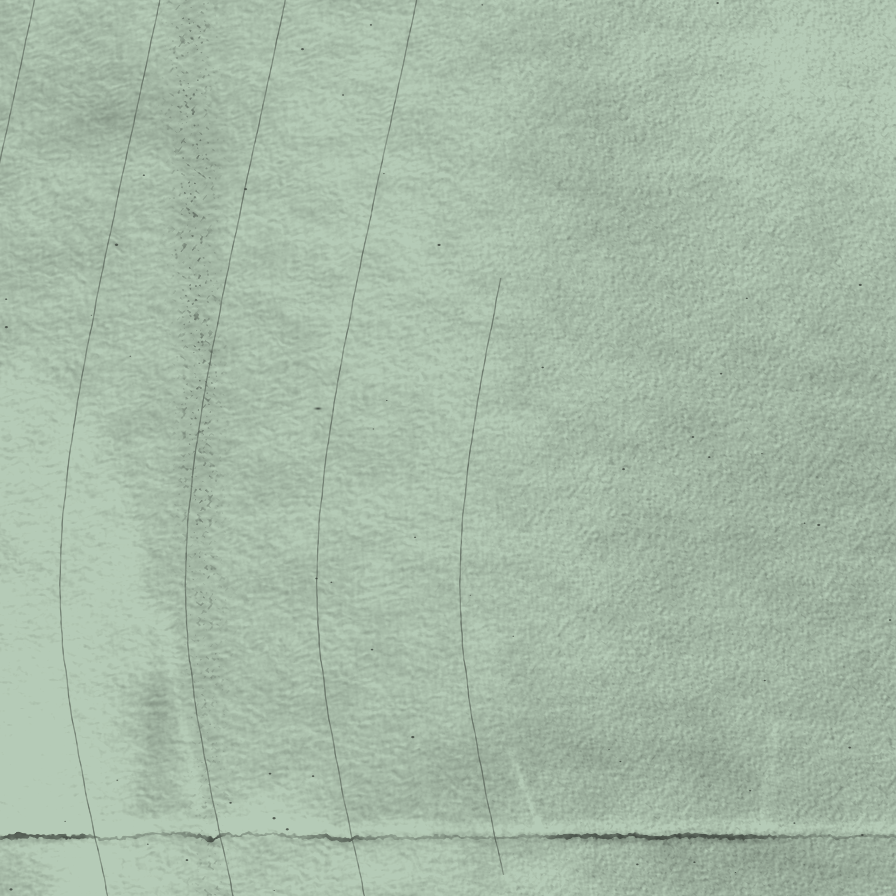
Give the GLSL for this texture, as a WebGL 1 fragment shader.

```glsl
precision highp float;
// Aged green paper: soft stains and embossed fibre grain set the tone,
// a gritty vertical fold and a ragged horizontal tear cross it, and a
// loop draws thin hyperbolic pencil lines. Sparse specks finish it.

uniform vec2 u_resolution;

const vec3 PAPER_TINT = vec3(0.893, 1.0, 0.898);
const float BASE_TONE = 0.736;
const float MAX_TONE = 0.797;
const float STAIN_AMOUNT = 1.25;
const float GRAIN_AMOUNT = 0.15;
const float MOTTLE_AMOUNT = 0.10;
const float PIT_AMOUNT = 0.30;
const float CREASE_Y = 0.066;
const float LINE_SPACING = 0.140;
const float LINE_WIDTH = 0.0007;
const float LINE_BEND_Y = 0.349;
const float LINE_ROUNDING = 0.0443;
const float SPECK_CELLS = 64.0;
const mat2 TILT = mat2(0.8, 0.6, -0.6, 0.8);

float hash(vec2 p) {
  return fract(sin(dot(p, vec2(127.1, 311.7))) * 43758.55);
}

float noise(vec2 p) {
  vec2 i = floor(p), f = fract(p);
  f = f * f * (3.0 - 2.0 * f);
  return mix(mix(hash(i), hash(i + vec2(1.0, 0.0)), f.x),
             mix(hash(i + vec2(0.0, 1.0)), hash(i + 1.0), f.x), f.y);
}

float fbm(vec2 p) {
  float sum = 0.0, amp = 0.5;
  for (int i = 0; i < 4; i++) {
    sum += amp * noise(p);
    p = TILT * p * 2.03 + 17.3;
    amp *= 0.5;
  }
  return sum;
}

// Two tilted octaves, about -0.5 to 0.5.
float fibre(vec2 p) {
  return 0.6 * noise(TILT * p) + 0.4 * noise(p * TILT * 1.9 + 9.0) - 0.5;
}

// Soft elliptical stain, 1 at its centre.
float blob(vec2 p, vec2 centre, vec2 radius) {
  vec2 d = (p - centre) / radius;
  return exp(-dot(d, d));
}

// Light ridge along a segment.
float streak(vec2 p, vec2 a, vec2 b, float width) {
  vec2 ab = b - a;
  float t = clamp(dot(p - a, ab) / dot(ab, ab), 0.0, 1.0);
  float d = length(p - a - ab * t) / width;
  return exp(-d * d);
}

float stains(vec2 p) {
  vec2 q = p + 0.04 * (vec2(fbm(p * 9.0), fbm(p * 9.0 + 31.0)) - 0.47);
  float patchEdge = length((q - vec2(0.035, 0.27)) / vec2(0.145, 0.335));
  float s = 0.045 * (1.0 - smoothstep(0.86, 1.04, patchEdge));
  s += 0.045 * blob(q, vec2(0.03, 0.15), vec2(0.10, 0.11));
  s += 0.060 * blob(q, vec2(0.29, 0.095), vec2(0.07, 0.035));
  s += 0.040 * blob(q, vec2(0.90, 0.93), vec2(0.20, 0.16));
  s += 0.025 * blob(q, vec2(0.50, 0.50), vec2(0.14, 0.24));
  s += 0.022 * blob(q, vec2(0.40, 0.83), vec2(0.13, 0.22));
  s += 0.055 * blob(q, vec2(0.14, 0.015), vec2(0.10, 0.04));
  s += 0.050 * blob(q, vec2(0.38, 0.02), vec2(0.10, 0.04));
  s += 0.040 * blob(q, vec2(0.60, 0.02), vec2(0.07, 0.03));
  s -= 0.055 * blob(q, vec2(0.12, 0.875), vec2(0.075, 0.035));
  s -= 0.050 * blob(q, vec2(0.165, 0.215), vec2(0.05, 0.05));
  s -= 0.035 * blob(q, vec2(0.92, 0.42), vec2(0.30, 0.24));
  s -= 0.022 * blob(q, vec2(0.68, 0.86), vec2(0.10, 0.20));
  s -= 0.040 * blob(q, vec2(0.68, 0.14), vec2(0.32, 0.065));
  s -= 0.070 * blob(q, vec2(0.84, 0.03), vec2(0.18, 0.035));
  return s - 0.065 * blob(q, vec2(0.02, 0.02), vec2(0.05, 0.04));
}

float pencil(vec2 p, float aa) {
  float ink = 0.0, dy = p.y - LINE_BEND_Y;
  float slope = dy > 0.0 ? 0.23 : 0.25;
  float bend = length(vec2(LINE_ROUNDING, slope * dy)) - LINE_ROUNDING;
  bend += 0.002 * (fbm(vec2(p.y * 45.0, 3.0)) - 0.47);
  for (int i = 0; i < 5; i++) {
    float k = float(i), spread = max(k - 2.0, 0.0);
    float d = abs(p.x + 0.073 - LINE_SPACING * k - 0.0066 * spread * spread - bend);
    float mark = 1.0 - smoothstep(LINE_WIDTH - aa * 0.5, LINE_WIDTH + aa * 0.6, d);
    if (i == 4) mark *= step(0.023, p.y) * step(p.y, 0.69);
    ink = max(ink, mark);
  }
  return ink * (0.5 + 0.5 * noise(p * 210.0));
}

float specks(vec2 p, float aa) {
  vec2 cell = floor(p * SPECK_CELLS);
  vec2 spot = (cell + 0.2 + 0.6 * vec2(hash(cell + 3.1), hash(cell + 8.7))) / SPECK_CELLS;
  float density = 0.005 + 0.06 * exp(-p.y * 11.0);
  float radius = mix(0.0003, 0.0012, hash(cell + 5.5));
  float d = length((p - spot) * vec2(0.75, 1.0));
  return step(hash(cell), density) * (1.0 - smoothstep(radius - aa * 0.5, radius + aa * 0.7, d));
}

void main() {
  vec2 p = gl_FragCoord.xy / u_resolution;
  float aa = 1.0 / min(u_resolution.x, u_resolution.y);

  // Embossed fibres: long on the left, finer and rounder on the right.
  float rightSide = smoothstep(0.4, 0.75, p.x);
  vec2 g = (p + 0.012 * fbm(p * 40.0)) * vec2(120.0, 215.0);
  vec2 h = p * 265.0;
  float fibres = fibre(g) - fibre(g + vec2(0.3, 0.8));
  float grit = fibre(h) - fibre(h + vec2(0.7, -0.6));
  float tone = BASE_TONE + STAIN_AMOUNT * stains(p);
  tone += GRAIN_AMOUNT * mix(fibres * 0.75 + grit * 0.35, fibres * 0.25 + grit * 0.95, rightSide);
  tone += MOTTLE_AMOUNT * (fbm(p * vec2(24.0, 38.0)) - 0.47);
  float pits = max(noise(TILT * p * 330.0) - 0.72, 0.0);
  tone -= PIT_AMOUNT * pits * (0.3 + 0.7 * rightSide);

  // Vertical fold, grittier towards the top.
  float foldX = p.x - mix(0.236, 0.210, p.y) - 0.012 * (fbm(vec2(p.y * 18.0, 1.0)) - 0.5);
  float fold = exp(-pow(foldX / 0.021, 2.0)) * mix(0.4, 1.0, smoothstep(0.2, 0.6, p.y));
  tone -= fold * (0.022 + 0.9 * pits + 0.12 * max(grit, 0.0));
  tone -= 0.03 * blob(p, vec2(0.24, 0.78), vec2(0.014, 0.09));
  tone += 0.055 * streak(p, vec2(0.18, 0.31), vec2(0.222, 0.10), 0.009);
  tone += 0.070 * streak(p, vec2(0.57, 0.16), vec2(0.603, 0.075), 0.004);
  tone += 0.045 * streak(p, vec2(0.865, 0.19), vec2(0.852, 0.08), 0.007);

  // Horizontal crease: pale lip above a ragged, broken tear.
  float rough = smoothstep(0.10, 0.16, p.x) * (1.0 - smoothstep(0.36, 0.43, p.x));
  float creaseD = p.y - CREASE_Y - 0.008 * (fbm(vec2(p.x * 34.0, 6.0)) - 0.47) * (0.6 + 1.6 * rough);
  tone += 0.075 * exp(-pow((creaseD - 0.011) / 0.008, 2.0));
  float heavy = 1.0 - smoothstep(0.07, 0.13, p.x);
  heavy += smoothstep(0.59, 0.64, p.x) * (1.0 - smoothstep(0.83, 0.89, p.x));
  heavy += 0.8 * blob(p, vec2(0.235, CREASE_Y), vec2(0.02, 0.1)) + 0.7 * blob(p, vec2(0.38, CREASE_Y), vec2(0.03, 0.1));
  float ragged = creaseD + 0.005 * fibre(p * 190.0);
  float tearWidth = 0.0006 + 0.0017 * heavy * noise(p * vec2(90.0, 50.0));
  float tear = 1.0 - smoothstep(tearWidth, tearWidth + 0.0006 + aa, abs(ragged));
  tone -= (0.025 + 0.09 * heavy) * exp(-pow((ragged + 0.003) / 0.005, 2.0));
  tone = clamp(tone, 0.48, MAX_TONE);
  tear *= clamp(0.35 + 0.5 * heavy, 0.0, 0.85) * (0.55 + 0.45 * noise(p * 140.0));
  tone = mix(tone, 0.20, tear);

  // Pencil lines and specks.
  tone = mix(tone, 0.38, 0.8 * pencil(p, aa));
  float mote = blob(p, vec2(0.355, 0.544), vec2(0.0035, 0.0014));
  tone = mix(tone, 0.25, 0.8 * max(specks(p, aa), mote));
  gl_FragColor = vec4(PAPER_TINT * tone, 1.0);
}
```
